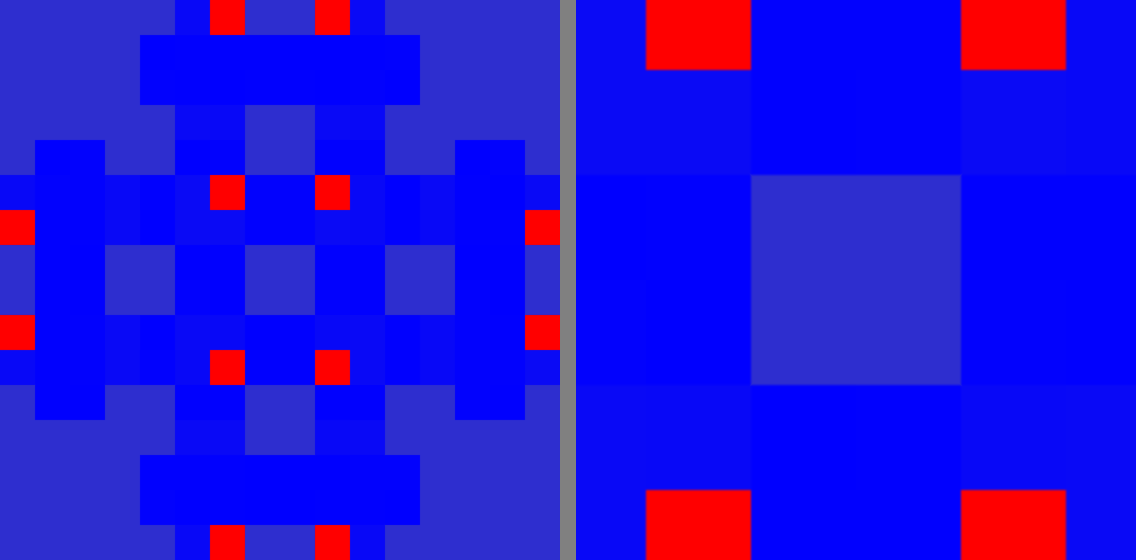
Left, the full canvas; right, a detail of the centre.
Write a WebGL 1 fragment shader that draws this pattern.

```glsl
precision highp float;
// Blocky blue lattice on slate: two pairs of crossing strips, four capping bars
// and red studs, laid on a 16 by 16 grid. Folding the plane about both axes
// leaves one quadrant to describe, built from soft-edged boxes.

uniform vec2 u_resolution;

float hash(vec2 p) {
    return fract(sin(dot(p, vec2(12.99, 78.23))) * 4375.5);
}

// Coverage of the interval from lo to hi, with smoothed ends
float band(float v, float lo, float hi) {
    float soft = max(0.02, 12.0 / min(u_resolution.x, u_resolution.y));
    return smoothstep(lo - soft, lo + soft, v) * (1.0 - smoothstep(hi - soft, hi + soft, v));
}

float box(vec2 p, vec2 lo, vec2 hi) {
    return band(p.x, lo.x, hi.x) * band(p.y, lo.y, hi.y);
}

// Paler stretches along a strip
float paleStretch(float along) {
    return band(along, 1.0, 3.0) + band(along, 4.0, 5.0) + band(along, 7.0, 9.0);
}

void main() {
    vec2 grid = 16.0 * gl_FragCoord.xy / u_resolution;
    vec2 p = abs(grid - 8.0);

    // Strips run the full length; bars cap them near the border
    float acrossX = band(p.x, 1.0, 3.0);
    float acrossY = band(p.y, 1.0, 3.0);
    float bars = max(box(p, vec2(-1.0, 5.0), vec2(4.0, 7.0)),
                     box(p, vec2(5.0, -1.0), vec2(7.0, 4.0)));
    float lattice = max(max(acrossX, acrossY), bars);

    // Slight tone changes along the strips and from cell to cell
    float pale = max(acrossX * paleStretch(p.y), acrossY * paleStretch(p.x));
    float tone = 0.03 * pale + 0.008 * hash(floor(grid));
    vec3 blue = vec3(tone, tone, 1.0 - tone);

    // Studs at the inner crossings and where strips meet the border
    float studs = box(p, vec2(1.0, 2.0), vec2(2.0, 3.0));
    studs = max(studs, box(p, vec2(1.0, 7.0), vec2(2.0, 9.0)));
    studs = max(studs, box(p, vec2(7.0, 1.0), vec2(9.0, 2.0)));

    vec3 color = mix(vec3(0.18, 0.18, 0.81), blue, lattice);
    color = mix(color, vec3(1.0, 0.0, 0.0), studs);
    gl_FragColor = vec4(color, 1.0);
}
```
